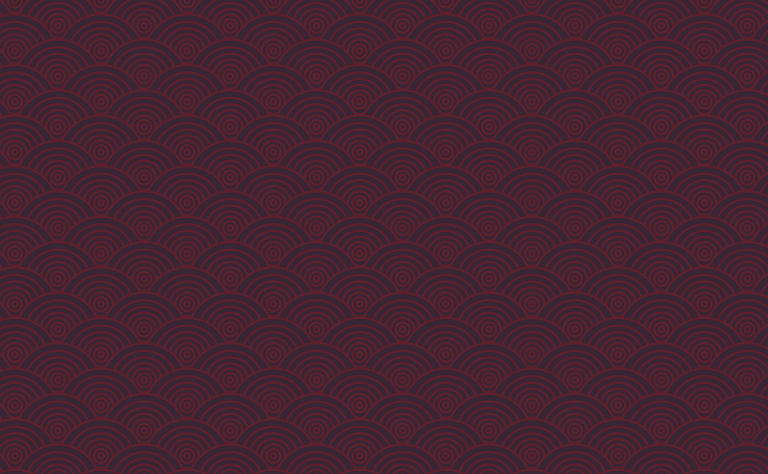
Reproduce this pattern procedurally as a WebGL 2 fragment shader.

```glsl
#version 300 es
precision highp float;
// Overlapping fan scales in staggered rows, each holding nested rings.
// Rows are painted from the top down, so every lower row covers the one above;
// ring centres sink a little as the rings grow, and the gaps widen outwards.

uniform vec2 u_resolution;
out vec4 fragColor;

// Layout: lengths below are in units of one scale pitch
const float REPEATS_ACROSS = 8.91;
const float ROW_STEP = 0.2936;
const vec2 FIRST_CENTRE = vec2(0.672, 3.441);

// Scale shape: rims in one row just touch each other
const float RIM_TOP = 0.425;
const float RIM_DROP = 0.075;
const float LINE_WIDTH = 0.025;
const int INNER_RINGS = 6;

// Colours
const vec3 DARK_PLUM = vec3(0.220, 0.148, 0.208);
const vec3 DEEP_RED = vec3(0.374, 0.125, 0.168);

// Height of an inner ring above the centre; the gaps widen outwards
float ringTop(float index) {
    return 0.031 + 0.043 * index + 0.0036 * index * index;
}

// Signed distance to a ring whose centre sinks with its size
float sunkenCircle(vec2 p, float top) {
    float ratio = top / RIM_TOP;
    float drop = RIM_DROP * ratio * ratio;
    return length(p + vec2(0.0, drop)) - (top + drop);
}

// Coverage of a smooth-edged filled shape
float fill(float dist, float pixel) {
    return 1.0 - smoothstep(-0.6 * pixel, 0.6 * pixel, dist);
}

// Coverage of a line along the zero contour
float stroke(float dist, float width, float pixel) {
    return fill(abs(dist) - 0.5 * width, pixel);
}

// Position relative to the nearest scale centre in a given row
vec2 scaleSpace(vec2 p, float row) {
    float x = p.x - 0.5 * mod(row, 2.0);
    return vec2(fract(x + 0.5) - 0.5, p.y - row * ROW_STEP);
}

// Paint one row of opaque scales over the colour beneath
vec3 paintScale(vec3 under, vec2 p, float pixel) {
    float rim = sunkenCircle(p, RIM_TOP);
    float ink = stroke(rim, LINE_WIDTH, pixel);
    for (int i = 0; i < INNER_RINGS; i++) {
        float ring = sunkenCircle(p, ringTop(float(i)));
        ink = max(ink, stroke(ring, LINE_WIDTH, pixel));
    }
    vec3 scale = mix(DARK_PLUM, DEEP_RED, ink);
    return mix(under, scale, fill(rim - 0.5 * LINE_WIDTH, pixel));
}

void main() {
    float pixel = REPEATS_ACROSS / u_resolution.x;
    vec2 p = gl_FragCoord.xy * pixel - FIRST_CENTRE;

    // Only three neighbouring rows can reach this point
    float nearestRow = floor(p.y / ROW_STEP);
    vec3 colour = DARK_PLUM;
    for (int i = 1; i >= -1; i--) {
        float row = nearestRow + float(i);
        colour = paintScale(colour, scaleSpace(p, row), pixel);
    }
    fragColor = vec4(colour, 1.0);
}
```
